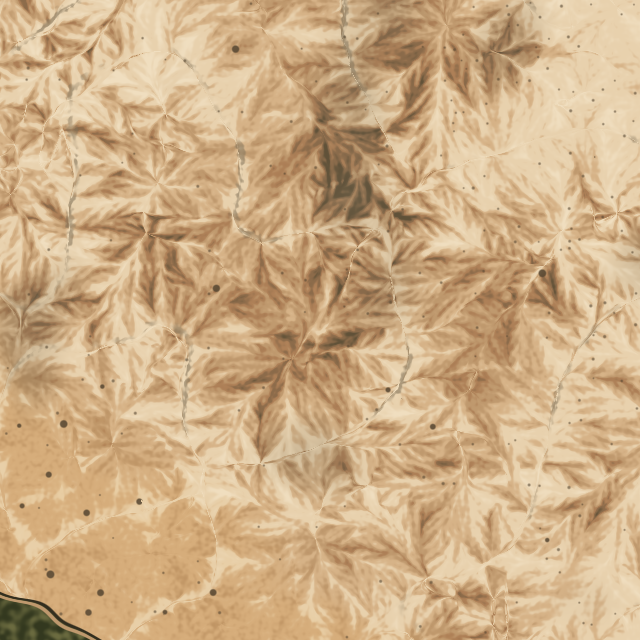
This texture is drawn by a WebGL 1 fragment shader. Its source:

```glsl
precision highp float;
// Aerial view of eroded badlands: feathery gullies, pale stream beds, a sandy plain and shrubs.
uniform vec2 u_resolution;

const float TAU = 6.28318;
const vec3 SHADOW = vec3(0.38, 0.32, 0.22);
const vec3 BROWN = vec3(0.55, 0.42, 0.29);
const vec3 RUST = vec3(0.68, 0.50, 0.34);
const vec3 CLAY = vec3(0.75, 0.60, 0.43);
const vec3 SAND = vec3(0.84, 0.70, 0.53);
const vec3 CREAM = vec3(0.91, 0.82, 0.68);
const vec3 CHALK = vec3(0.94, 0.87, 0.75);
const vec3 ASH = vec3(0.52, 0.46, 0.36);

vec2 hash2(vec2 p) {
  vec3 q = fract(p.xyx * vec3(0.1031, 0.1030, 0.0973));
  q += dot(q, q.yzx + 33.33);
  return fract((q.xx + q.yz) * q.zy);
}

float corner(vec2 cell, vec2 f, vec2 o) {
  return dot(hash2(cell + o) * 2.0 - 1.0, f - o);
}

// Gradient noise, roughly -0.7 to 0.7.
float noise(vec2 p) {
  vec2 c = floor(p), f = fract(p);
  vec2 u = f * f * f * (f * (f * 6.0 - 15.0) + 10.0);
  float low = mix(corner(c, f, vec2(0.0)), corner(c, f, vec2(1.0, 0.0)), u.x);
  float high = mix(corner(c, f, vec2(0.0, 1.0)), corner(c, f, vec2(1.0)), u.x);
  return mix(low, high, u.y);
}

// Signed fields whose zero lines are the main and the side valleys.
vec2 valleys(vec2 p) {
  vec2 q = mat2(0.8, 0.6, -0.6, 0.8) * p;
  q += 0.06 * vec2(noise(p * 5.0 + 3.0), noise(p * 5.0 + 19.0));
  q += 0.012 * vec2(noise(p * 21.0 + 8.0), noise(p * 21.0 + 27.0));
  return vec2(noise(q * 3.3 + 7.4), noise(q * 6.8 + 41.7));
}

float terrain(vec2 p) {
  vec2 v = valleys(p);
  v = sqrt(v * v + vec2(0.0006, 0.004));
  return v.x + 0.25 * v.y + dot(p, vec2(0.5, 0.7));
}

vec2 slopeOf(vec2 p, float h) {
  vec2 e = vec2(0.004, 0.0);
  return vec2(terrain(p + e.xy) - h, terrain(p + e.yx) - h) / e.x;
}

// Distances to the main and side valley lines.
vec2 valleyDistance(vec2 p, vec2 v) {
  vec2 e = vec2(0.003, 0.0);
  vec2 dx = (valleys(p + e.xy) - v) / e.x, dy = (valleys(p + e.yx) - v) / e.x;
  return abs(v) / max(sqrt(dx * dx + dy * dy), vec2(1.5, 3.0));
}

// Blended waves along dir: x is the height, yz its scaled slope.
vec3 gullies(vec2 p, vec2 dir) {
  vec2 c = floor(p), f = fract(p);
  vec4 sum = vec4(0.0);
  for (int j = -1; j <= 2; j++) {
    for (int i = -1; i <= 2; i++) {
      vec2 o = vec2(float(i), float(j));
      vec2 d = f - o + 0.5 * hash2(c + o);
      float w = exp(-2.5 * dot(d, d));
      float phase = dot(d, dir) * TAU;
      sum += w * vec4(cos(phase), -sin(phase) * dir, 1.0);
    }
  }
  return sum.xyz / sum.w;
}

// Gullies run down the slope and branch at each finer octave.
float erosion(vec2 p, vec2 slope) {
  float total = 0.0, amp = 1.0, freq = 8.0;
  slope /= length(slope) + 0.35;
  for (int i = 0; i < 4; i++) {
    vec2 dir = 1.35 * vec2(-slope.y, slope.x) / (length(slope) + 0.15);
    vec3 g = gullies(p * freq, dir);
    total += g.x * amp;
    slope += g.yz * amp * 0.6;
    amp *= 0.83;
    freq *= 1.95;
  }
  return total;
}

// Soil colour from dark (-2.4) to bright (1.9).
vec3 soil(float t) {
  vec3 c = mix(SHADOW, BROWN, smoothstep(-2.5, -1.65, t));
  c = mix(c, RUST, smoothstep(-1.65, -1.15, t));
  c = mix(c, CLAY, smoothstep(-1.15, -0.67, t));
  c = mix(c, SAND, smoothstep(-0.67, 0.0, t));
  c = mix(c, CREAM, smoothstep(0.0, 0.8, t));
  return mix(c, CHALK, smoothstep(0.9, 2.2, t));
}

// Round shrubs, at most one per cell.
float shrubs(vec2 p, float cells, float share, float radius, float blur) {
  vec2 c = floor(p * cells);
  vec2 r = hash2(c + cells), at = 0.25 + 0.5 * hash2(c + 71.0);
  float d = length(fract(p * cells) - at) / cells;
  float size = radius * (0.6 + 0.6 * r.y);
  return step(r.x, share) * (1.0 - smoothstep(size - blur, size + blur, d));
}

void main() {
  vec2 p = gl_FragCoord.xy / u_resolution.y;
  float blur = max(1.0 / u_resolution.y, 0.0015);
  float grain = noise(p * 130.0);

  // Relief and regions
  vec2 v = valleys(p), away = valleyDistance(p, v);
  float relief = erosion(p, slopeOf(p, terrain(p)));
  float border = p.x / 0.68 + p.y / 0.49 + 0.45 * noise(p * 5.0 + 2.0) + 0.06 * relief;
  float plain = 1.0 - smoothstep(0.7, 1.15, border);
  float pale = smoothstep(0.75, 1.35, p.x + 0.45 * p.y);
  float bend = (p.x - 0.57 - 0.03 * sin(p.y * 14.0)) / 0.055;
  float shade = exp(-bend * bend) * smoothstep(0.42, 0.65, p.y) * (0.65 + 1.3 * noise(p * 9.0));
  shade = clamp(shade + 0.8 * smoothstep(0.22, 0.5, noise(p * 4.1 + 12.3)), 0.0, 1.0);

  // Tone: rusty crests, bright flanks, pale stream beds
  float rough = clamp(0.95 - 0.3 * pale + 1.1 * noise(p * 3.7 + 63.0), 0.4, 1.25);
  float tone = 0.95 * rough * relief - 2.4 * (abs(v.x) + 0.3 * abs(v.y) - 0.26) + 0.85 * pale;
  tone += 1.5 * noise(p * 2.6 + 31.0) + 0.7 * noise(p * 6.3 + 17.0) - 1.1 * shade - 0.12;
  float flatTone = -0.08 + 0.14 * relief + 0.6 * noise(p * 7.0) + 0.35 * noise(p * 40.0);
  tone = mix(tone, flatTone, plain) + 0.5 * grain;
  float ragged = 0.005 * relief + 0.004 * grain;
  vec2 bed = 1.0 - smoothstep(vec2(-0.002), vec2(0.018, 0.008), away - ragged);
  float veins = max(bed.x * 0.65, bed.y * 0.3);
  tone = mix(tone, 1.1 + 0.35 * relief, veins);
  vec3 color = soil(tone);
  color = mix(color, color * vec3(1.0, 0.97, 0.91), plain * (1.0 - veins));
  color = mix(color, ASH * (1.0 + 0.18 * relief), shade * 0.4);
  float core = 1.0 - smoothstep(0.0, 0.006, away.x + 0.008 * grain + 0.003 * relief);
  float wet = smoothstep(-0.05, 0.3, noise(p * 6.0 + 55.0) + 0.4 * noise(p * 45.0)) * (1.0 - plain);
  color = mix(color, ASH, core * wet * 0.6);

  // Shrubs
  float large = shrubs(p, 17.0, 0.03 + 0.27 * plain, 0.0052, blur);
  float small = shrubs(p, 60.0, 0.03 + 0.13 * pale, 0.0020, blur);
  color = mix(color, vec3(0.33, 0.27, 0.19), max(large * 0.85, small * 0.6));

  // Green field behind a track in the corner
  float field = p.y + 0.4 * p.x - 0.072 + 0.06 * noise(p * 9.0);
  vec3 leaves = mix(vec3(0.20, 0.22, 0.12), vec3(0.42, 0.42, 0.25), smoothstep(-0.3, 0.5, noise(p * 70.0)));
  color = mix(leaves, color, smoothstep(-blur, blur, field));
  color = mix(color, CLAY, 1.0 - smoothstep(0.002, 0.002 + 2.0 * blur, abs(field + 0.007)));
  color = mix(color, vec3(0.20, 0.18, 0.12), 1.0 - smoothstep(0.001, 0.001 + 2.0 * blur, abs(field)));
  gl_FragColor = vec4(color, 1.0);
}
```
